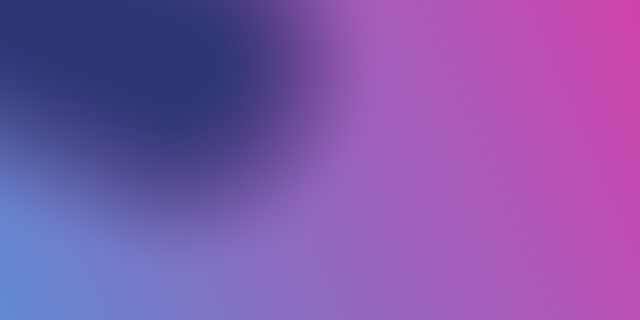
A Shadertoy shader for this background:

```glsl
const vec3 SKY_BLUE = vec3(0.38, 0.54, 0.82);
const vec3 VIOLET   = vec3(0.57, 0.41, 0.75);
const vec3 ORCHID   = vec3(0.66, 0.36, 0.73);
const vec3 MAGENTA  = vec3(0.81, 0.26, 0.67);
const vec3 NAVY     = vec3(0.17, 0.21, 0.45);
const vec3 FRINGE_TINT = vec3(-0.01, -0.035, -0.04);

// Positions and lengths are in canvas heights, for a 2:1 canvas.
const float CANVAS_ASPECT = 2.0;
const vec2 GRADIENT_AXIS = vec2(0.92, 0.39);
const float VIOLET_STOP  = 1.0;
const float ORCHID_STOP  = 1.5;
const float MAGENTA_STOP = 2.23;

const vec2 SHADOW_START = vec2(-0.39, 1.16);
const vec2 SHADOW_END   = vec2(0.54, 0.80);
const float SHADOW_CORE = 0.06;
const float SHADOW_EDGE = 0.68;

float segmentDistance(vec2 p, vec2 a, vec2 b) {
    vec2 ab = b - a;
    float along = clamp(dot(p - a, ab) / dot(ab, ab), 0.0, 1.0);
    return length(p - a - along * ab);
}

vec3 diagonalGradient(float t) {
    vec3 color = mix(SKY_BLUE, VIOLET, clamp(t / VIOLET_STOP, 0.0, 1.0));
    color = mix(color, ORCHID, clamp((t - VIOLET_STOP) / (ORCHID_STOP - VIOLET_STOP), 0.0, 1.0));
    return mix(color, MAGENTA, clamp((t - ORCHID_STOP) / (MAGENTA_STOP - ORCHID_STOP), 0.0, 1.0));
}

void mainImage(out vec4 fragColor, in vec2 fragCoord) {
    vec2 p = fragCoord / iResolution.xy * vec2(CANVAS_ASPECT, 1.0);

    // Blue to magenta sweep
    vec3 color = diagonalGradient(dot(p, GRADIENT_AXIS));

    // Soft navy capsule with a slightly purple fringe
    float distanceToCore = segmentDistance(p, SHADOW_START, SHADOW_END);
    float shadow = 1.0 - smoothstep(SHADOW_CORE, SHADOW_EDGE, distanceToCore);
    color = mix(color, NAVY, shadow);
    color += FRINGE_TINT * 4.0 * shadow * (1.0 - shadow);

    fragColor = vec4(color, 1.0);
}
```
